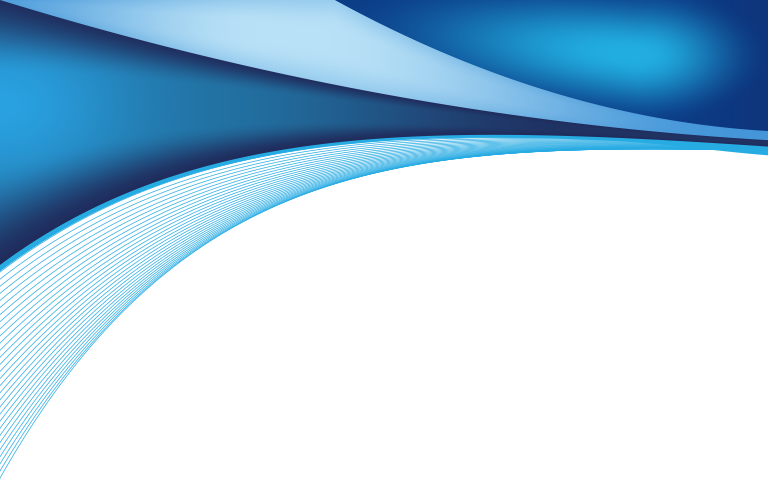
This background is drawn by a WebGL 1 fragment shader. Its source:

```glsl
precision highp float;
// Sweeping blue ribbons across the top, with a fan of fine curved lines over white.

#define LINE_COUNT 30
#define LINE_WIDTH 0.0015
#define FAN_BUNCHING 1.8
#define GLOW_CENTER vec2(0.83, 0.115)
#define SKY vec3(0.16, 0.63, 0.88)
#define CYAN vec3(0.15, 0.67, 0.89)
#define TEAL vec3(0.13, 0.43, 0.62)
#define NAVY vec3(0.12, 0.17, 0.36)
#define ROYAL vec3(0.045, 0.24, 0.53)
#define ICE vec3(0.72, 0.88, 0.965)
#define AZURE vec3(0.27, 0.59, 0.85)

uniform vec2 u_resolution;

// Curves give the depth below the top edge, in canvas heights, for x in 0..1.
float ribbonTop(float x) {
  return x * (0.492 - 0.2 * x);
}

float ribbonBottom(float x) {
  return 0.552 - x * (0.0396 + 1.152 * exp(-1.7165 * x));
}

float fanBottom(float x) {
  return 0.996 - x * (0.31 + 2.521 * exp(-1.911 * x));
}

float cornerEdge(float x) {
  float v = (x - 0.436) / 0.564;
  return v * (0.494 - 0.221 * v);
}

// Lines run evenly at the left and bunch toward the lower curve at the right.
float fanLine(float s, float x) {
  float t = 1.0 - pow(max(1.0 - s, 0.0), 1.0 + FAN_BUNCHING * x);
  return mix(ribbonBottom(x), fanBottom(x), t);
}

// Antialiased coverage of the area above a curve.
float above(float curve, float depth, float pixel) {
  return clamp(0.5 + (curve - depth) / pixel, 0.0, 1.0);
}

vec3 drawFan(vec2 p, float pixel, float aspect) {
  vec3 color = vec3(1.0);
  float stepX = 0.002;
  float peak = min(1.0, LINE_WIDTH / pixel);
  for (int i = 0; i <= LINE_COUNT; i++) {
    float s = float(i) / float(LINE_COUNT);
    float y = fanLine(s, p.x);
    float slope = (fanLine(s, p.x + stepX) - y) / (stepX * aspect);
    float dist = abs(p.y - y) / sqrt(1.0 + slope * slope);
    float cover = clamp((0.5 * (LINE_WIDTH + pixel) - dist) / pixel, 0.0, peak);
    color = mix(color, CYAN, cover);
  }
  return color;
}

// Dark ribbon: bright at the left, shaded along both edges.
vec3 darkRibbon(vec2 p) {
  float top = ribbonTop(p.x);
  float t = (p.y - top) / max(ribbonBottom(p.x) - top, 0.001);
  float glow = exp(-dot(vec2(p.x / 0.18, (p.y - 0.22) / 0.2), vec2(p.x / 0.18, (p.y - 0.22) / 0.2)));
  vec3 color = mix(TEAL, SKY, glow);
  color = mix(color, NAVY, 0.9 * smoothstep(0.28, 0.75, p.x));
  float light = smoothstep(-0.04, 0.28, t) * smoothstep(-0.02, 0.38, 1.0 - t);
  return mix(NAVY, color, light);
}

// Pale ribbon: palest near the middle, bluer toward its tips and edges.
vec3 paleRibbon(vec2 p) {
  float top = max(cornerEdge(p.x), 0.0);
  float t = (p.y - top) / max(ribbonTop(p.x) - top, 0.001);
  float along = smoothstep(-0.08, 0.34, p.x) * (1.0 - smoothstep(0.42, 0.95, p.x));
  float across = smoothstep(-0.35, 0.35, t) * smoothstep(-0.4, 0.4, 1.0 - t);
  return mix(AZURE, ICE, along * mix(0.45, 1.0, across));
}

// Deep corner with a cyan glow that trails off to the left.
vec3 glowingCorner(vec2 p) {
  vec2 d = p - GLOW_CENTER;
  d.y -= 0.16 * min(d.x, 0.0);
  d /= vec2(d.x < 0.0 ? 0.37 : 0.16, 0.135);
  float glow = 1.0 - smoothstep(0.05, 1.1, length(d));
  vec3 base = mix(ROYAL, vec3(0.05, 0.21, 0.49), smoothstep(0.85, 1.0, p.x));
  return mix(base, vec3(0.13, 0.68, 0.88), glow);
}

void main() {
  vec2 p = gl_FragCoord.xy / u_resolution;
  p.y = 1.0 - p.y;
  float pixel = 1.0 / u_resolution.y;
  float aspect = u_resolution.x / u_resolution.y;

  // Layers from back to front.
  vec3 color = drawFan(p, pixel, aspect);
  float bottom = ribbonBottom(p.x);
  float trim = 0.006 + 0.02 * (p.x - 0.6) * (p.x - 0.6) + 0.009 * smoothstep(0.8, 1.0, p.x);
  color = mix(color, CYAN, above(bottom + trim, p.y, pixel));
  color = mix(color, darkRibbon(p), above(bottom, p.y, pixel));
  color = mix(color, paleRibbon(p), above(ribbonTop(p.x), p.y, pixel));
  color = mix(color, glowingCorner(p), above(cornerEdge(p.x), p.y, pixel));
  gl_FragColor = vec4(color, 1.0);
}
```
